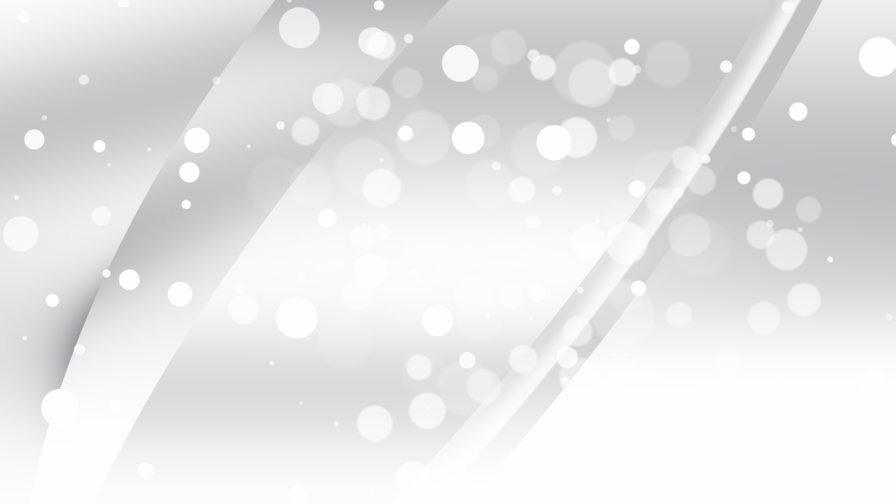
Write a Shadertoy shader that draws this background.

```glsl
const vec3 PAPER = vec3(0.995);
const vec3 SILVER = vec3(0.72, 0.72, 0.735);

// Ribbon edges: x = c.x + c.y * y + c.z * y * y, in canvas heights
const vec3 LEFT_OUTER = vec3(0.058, 0.204, 0.284);
const vec3 LEFT_INNER = vec3(0.185, 0.474, 0.232);
const vec3 RIGHT_INNER = vec3(0.775, 0.945, -0.192);
const vec3 RIGHT_OUTER = vec3(0.926, 0.885, -0.179);

const vec2 CLOUD_CENTER = vec2(1.0, 0.56);
const vec2 CLOUD_SIZE = vec2(0.56, 0.42);
const vec2 GLOW_CENTER = vec2(0.95, 0.49);
const vec2 GLOW_SIZE = vec2(0.46, 0.13);
const float GLOW_STRENGTH = 0.6;

float bump(float x, float center, float width) {
    float d = (x - center) / width;
    return exp(-d * d);
}

float bump2(vec2 p, vec2 center, vec2 size) {
    vec2 d = (p - center) / size;
    return exp(-dot(d, d));
}

float edgeX(vec3 curve, float y) {
    return curve.x + y * (curve.y + y * curve.z);
}

vec3 hash3(vec2 cell) {
    vec3 q = fract(cell.xyx * vec3(0.1031, 0.1030, 0.0973));
    q += dot(q, q.yxz + 33.33);
    return fract((q.xxy + q.yzz) * q.zyx);
}

// Cellular discs; returns the share of background still visible
float discLayer(vec2 p, float cellSize, vec2 radii, vec2 alphas,
                float blur, float density, float cloudOnly, float seed) {
    float clear = 1.0;
    vec2 home = floor(p / cellSize);
    for (int j = -1; j <= 1; j++)
    for (int i = -1; i <= 1; i++) {
        vec2 cell = home + vec2(i, j);
        vec3 place = hash3(cell + seed);
        vec3 look = hash3(cell + seed + 57.0);
        vec2 center = (cell + 0.1 + 0.8 * place.xy) * cellSize;
        float cloud = smoothstep(0.15, 0.6, bump2(center, CLOUD_CENTER, CLOUD_SIZE));
        float present = step(place.z, density * mix(1.0, cloud, cloudOnly));
        float radius = mix(radii.x, radii.y, look.x * look.x);
        float alpha = mix(alphas.x, alphas.y, look.y);
        float d = length(p - center) - radius;
        clear *= 1.0 - present * alpha * (1.0 - smoothstep(-blur, blur, d));
    }
    return clear;
}

// Grey amount of the backdrop, 0 = paper, 1 = silver
float backdrop(vec2 p, float aa) {
    float y = p.y;
    float a = edgeX(LEFT_OUTER, y), b = edgeX(LEFT_INNER, y);
    float c = edgeX(RIGHT_INNER, y), d = edgeX(RIGHT_OUTER, y);

    // Left field with the shadow cast by the ribbon
    float left = 0.8 * bump(y, 0.73 + 0.25 * p.x, 0.16) + 0.4 * bump(y, 0.33, 0.19);
    left += 1.1 * bump(y, 0.34, 0.13) * exp(-max(a - p.x, 0.0) / 0.045);

    // Left ribbon
    float across = clamp((p.x - a) / (b - a), 0.0, 1.0);
    float leftBand = 0.25 * smoothstep(0.1, 0.5, y) + 0.75 * bump(y, 1.03, 0.13);
    leftBand += 0.75 * bump(y, 0.52 + 0.15 * across, 0.17) * mix(1.0, 0.65, across);

    // Middle and right fields
    float middle = 0.8 * bump(y, 0.86, 0.25) + 0.5 * bump(y, 0.23, 0.13);
    float right = 0.9 * bump(y, 0.64, 0.3) * smoothstep(0.2, 0.45, y);

    // Right ribbon: soft grey, a bright fold, then a darker rim
    float fold = clamp((p.x - c) / (d - c), 0.0, 1.0);
    float rim = smoothstep(0.55, 0.62, fold);
    float rightBand = mix(0.65 - 0.5 * smoothstep(0.1, 0.5, fold), 0.85, rim);
    rightBand *= smoothstep(0.02, 0.45, y);

    float shade = mix(left, leftBand, smoothstep(-aa, aa, p.x - a));
    shade = mix(shade, middle, smoothstep(-aa, aa, p.x - b));
    shade = mix(shade, rightBand, smoothstep(-aa, aa, p.x - c));
    return mix(shade, right, smoothstep(-aa, aa, p.x - d));
}

void mainImage(out vec4 fragColor, in vec2 fragCoord) {
    vec2 p = fragCoord / iResolution.y;
    float aa = 1.0 / iResolution.y;

    float shade = backdrop(p, aa);
    shade *= 1.0 - GLOW_STRENGTH * bump2(p, GLOW_CENTER, GLOW_SIZE);

    // Blurred cloud of light discs
    shade *= discLayer(p, 0.15, vec2(0.045, 0.065), vec2(0.08, 0.3), 0.006, 0.9, 1.0, 11.0);
    shade *= discLayer(p, 0.11, vec2(0.025, 0.048), vec2(0.15, 0.75), 0.004, 0.75, 1.0, 83.0);

    // Crisp discs and fine specks
    shade *= discLayer(p, 0.17, vec2(0.012, 0.042), vec2(0.5, 1.4), aa, 0.75, 0.15, 29.0);
    shade *= discLayer(p, 0.13, vec2(0.003, 0.012), vec2(0.4, 1.0), aa, 0.5, 0.2, 147.0);

    fragColor = vec4(mix(PAPER, SILVER, max(shade, 0.0)), 1.0);
}
```
